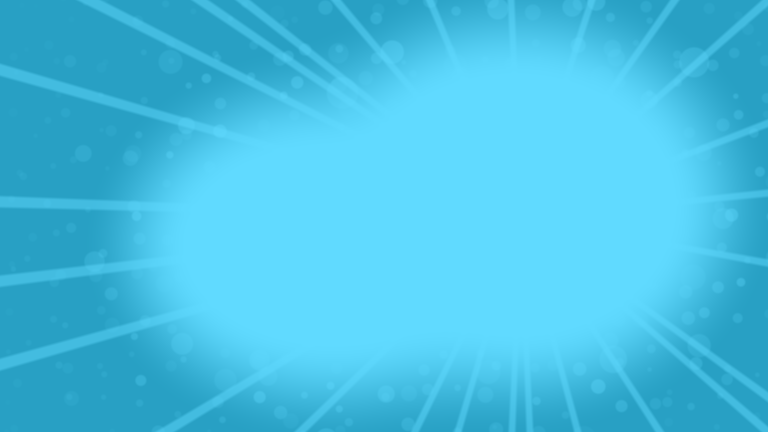
This background is drawn by a Shadertoy shader. Its source:

```glsl
// Bright cyan glow over a deeper blue field, with thin rays and soft bubbles.
// Two merged ellipse distances shape the glow; rays fan out from one focus,
// and hashed cells scatter bubbles that grow toward the rim of the glow.

#define DEEP_BLUE vec3(0.155, 0.627, 0.767)
#define GLOW_CYAN vec3(0.376, 0.855, 1.0)
#define FOCUS vec2(0.317, -0.005)
#define GLOW_SOFTNESS 0.125
#define GLOW_MERGE 0.10
#define RAY_OPACITY 0.48
#define RAY_SPREAD 0.0075
#define BUBBLE_CELL 0.20
#define BUBBLE_OPACITY 0.42

// Ray directions in degrees, counterclockwise from the right
const int RAY_COUNT = 26;
const float RAY_ANGLES[RAY_COUNT] = float[RAY_COUNT](
    5.8, 21.0, 41.4, 54.8, 72.0, 92.6, 112.7, 130.3, 141.9,
    145.8, 153.2, 164.1, 178.2, 186.9, 195.7, 211.0, 224.1, 243.6,
    253.6, 267.6, 272.4, 284.9, 303.0, 319.1, 324.1, 349.7);

vec3 hash3(vec3 p) {
    p = fract(p * vec3(0.1031, 0.1030, 0.0973));
    p += dot(p, p.yxz + 33.33);
    return fract((p.xxy + p.yxx) * p.zyx);
}

float ellipseDistance(vec2 p, vec2 radii) {
    float k = length(p / radii);
    return k * (k - 1.0) / max(length(p / (radii * radii)), 1e-4);
}

float smoothMin(float a, float b, float k) {
    float h = max(k - abs(a - b), 0.0) / k;
    return min(a, b) - h * h * k * 0.25;
}

// Signed distance to the middle of the glow's soft rim
float glowDistance(vec2 p) {
    float right = ellipseDistance(p - vec2(0.303, 0.025), vec2(0.486, 0.417));
    float left = ellipseDistance(p - vec2(-0.114, -0.067), vec2(0.463, 0.347));
    return smoothMin(right, left, GLOW_MERGE);
}

// Straight beams that widen slowly away from the focus
float rays(vec2 p, float pixel) {
    vec2 q = p - FOCUS;
    float halfWidth = 0.004 + RAY_SPREAD * length(q);
    float soft = 0.0025 + pixel;
    float cover = 0.0;
    for (int i = 0; i < RAY_COUNT; i++) {
        float angle = radians(RAY_ANGLES[i]);
        vec2 dir = vec2(cos(angle), sin(angle));
        float across = abs(q.x * dir.y - q.y * dir.x);
        float beam = 1.0 - smoothstep(halfWidth - soft, halfWidth + soft, across);
        cover = max(cover, beam * step(0.0, dot(q, dir)));
    }
    return cover * RAY_OPACITY;
}

// Returns how much of the background still shows through the bubbles
float bubbleTransmission(vec2 p, float pixel) {
    float through = 1.0;
    for (int layer = 0; layer < 3; layer++) {
        float level = float(layer);
        float size = BUBBLE_CELL / (1.0 + 0.6 * level);
        vec2 shift = vec2(0.37, 0.61) * level;
        vec2 cell = floor(p / size + shift);
        vec3 rnd = hash3(vec3(cell + 40.0, level * 7.0 + 3.0));

        // Keep each disc inside its own cell
        vec2 middle = (cell + 0.5 - shift) * size;
        float rim = exp(-4.5 * abs(glowDistance(middle)));
        float radius = size * mix(0.05, 0.23, rnd.z * rim);
        vec2 centre = middle + (rnd.xy - 0.5) * (size - 2.0 * radius - 0.01);

        float edge = 0.0015 + pixel;
        float disc = 1.0 - smoothstep(-edge, edge, length(p - centre) - radius);
        float strength = BUBBLE_OPACITY * rim * mix(0.3, 1.0, fract(rnd.z * 7.3));
        through *= 1.0 - disc * strength;
    }
    return through;
}

void mainImage(out vec4 fragColor, in vec2 fragCoord) {
    // Centred coordinates, one unit per canvas height
    vec2 p = (fragCoord - 0.5 * iResolution.xy) / iResolution.y;
    float pixel = 0.75 / iResolution.y;

    float glow = 1.0 - smoothstep(-GLOW_SOFTNESS, GLOW_SOFTNESS, glowDistance(p));

    // Every light layer veils the deep blue a little more
    float veil = (1.0 - glow) * (1.0 - rays(p, pixel)) * bubbleTransmission(p, pixel);
    fragColor = vec4(mix(GLOW_CYAN, DEEP_BLUE, veil), 1.0);
}
```
